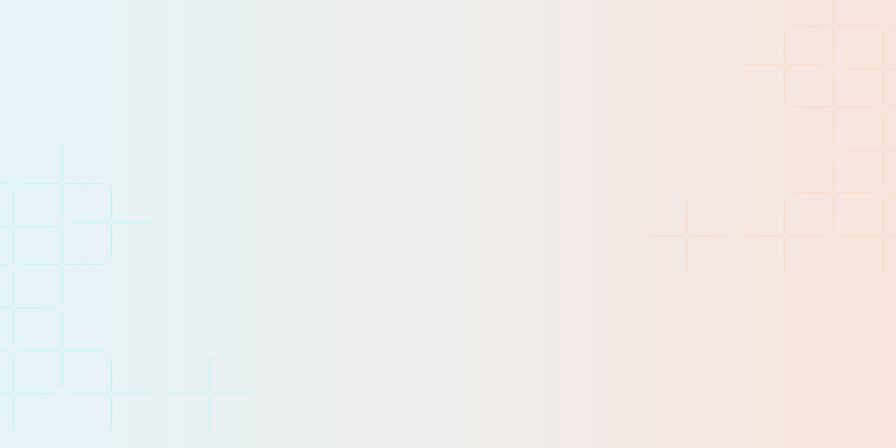
A Shadertoy shader for this background:

```glsl
#define ORIGIN vec2(0.0299, 0.1221)   // first cross of the left cluster
#define SPACING vec2(0.1094, 0.0955)  // lattice step
#define ARM vec2(0.0918, 0.0815)      // reach of the arms
#define GAP 0.0050                    // opening at the centre of a cross
#define LINE_WIDTH 0.0027
#define RIGHT_LIFT 0.35156            // height of the right cluster over the left
#define UPPER_DROP 0.0102             // upper rows of the main columns sit lower
#define LINE_OPACITY 0.82

const vec3 ICE = vec3(0.896, 0.959, 0.977);
const vec3 STONE = vec3(0.937, 0.931, 0.922);
const vec3 PEACH = vec3(0.976, 0.895, 0.866);
const vec3 CYAN_LINE = vec3(0.710, 0.955, 0.950);
const vec3 ORANGE_LINE = vec3(0.980, 0.835, 0.740);

// Coverage of a band around zero, smoothed over one pixel
float band(float d, float halfWidth, float pixel) {
    float lower = max(d - 0.5 * pixel, -halfWidth);
    float upper = min(d + 0.5 * pixel, halfWidth);
    return max(upper - lower, 0.0) / pixel;
}

// Pair of opposite arms along x, slightly tapered and open at the centre
float arms(vec2 p, float reach, float pixel) {
    float along = abs(p.x);
    float taper = mix(1.0, 0.8, smoothstep(0.5, 1.0, along / reach));
    float span = band(along - 0.5 * (reach + GAP), 0.5 * (reach - GAP), pixel);
    return span * band(p.y, 0.5 * LINE_WIDTH * taper, pixel);
}

float crossMark(vec2 p, float pixel) {
    return max(arms(p, ARM.x, pixel), arms(p.yx, ARM.y, pixel));
}

// Checkered columns at the edge, with a few crosses reaching inward
bool occupied(int column, int row) {
    bool checker = ((column + row) & 1) == 0;
    bool outlier = row == 0 || (column == 2 && row == 4);
    return checker && (column < 2 || outlier);
}

// Cross centre, aligned to the sampling grid so that hairlines stay crisp
vec2 crossCenter(int column, int row, float pixel) {
    vec2 center = ORIGIN + SPACING * vec2(column, row);
    if (column < 2 && row >= 4) center.y -= UPPER_DROP;
    return (floor(center / pixel) + 0.5) * pixel;
}

float cluster(vec2 p, float pixel) {
    float coverage = 0.0;
    for (int column = -1; column <= 4; column++) {
        for (int row = 0; row <= 5; row++) {
            if (!occupied(column, row)) continue;
            coverage = max(coverage, crossMark(p - crossCenter(column, row, pixel), pixel));
        }
    }
    return coverage;
}

void mainImage(out vec4 fragColor, in vec2 fragCoord) {
    float pixel = 1.0 / iResolution.y;
    float aspect = iResolution.x * pixel;
    vec2 p = fragCoord * pixel;
    float t = p.x / aspect;

    // Horizontal three-stop gradient
    vec3 color = t < 0.5 ? mix(ICE, STONE, 2.0 * t) : mix(STONE, PEACH, 2.0 * t - 1.0);

    // The right cluster is the left one mirrored and lifted
    bool onRight = t > 0.5;
    vec2 q = onRight ? vec2(aspect - p.x, p.y - RIGHT_LIFT) : p;
    vec3 lineColor = onRight ? ORANGE_LINE : CYAN_LINE;
    color = mix(color, lineColor, LINE_OPACITY * cluster(q, pixel));

    fragColor = vec4(color, 1.0);
}
```
